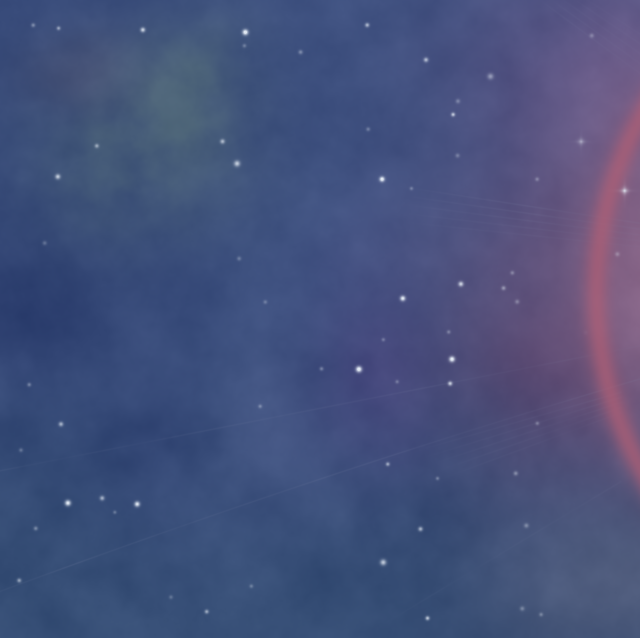
A WebGL 2 fragment shader for this background:

```glsl
#version 300 es
precision highp float;
// Blue and violet nebula with scattered stars, faint light trails and a red ring at the right.

uniform vec2 u_resolution;
out vec4 fragColor;

float hash(vec2 p) {
  return fract(sin(dot(p, vec2(127.1, 311.7))) * 43758.5453);
}

float noise(vec2 p) {
  vec2 cell = floor(p), f = fract(p);
  f = f * f * (3.0 - 2.0 * f);
  float low = mix(hash(cell), hash(cell + vec2(1, 0)), f.x);
  float high = mix(hash(cell + vec2(0, 1)), hash(cell + vec2(1, 1)), f.x);
  return mix(low, high, f.y);
}

float fbm(vec2 p) {
  float sum = 0.0, amplitude = 0.5;
  for (int i = 0; i < 5; i++) {
    sum += amplitude * noise(p);
    p = mat2(1.6, 1.2, -1.2, 1.6) * p + 3.7;
    amplitude *= 0.5;
  }
  return sum;
}

// Soft elliptical cloud, one at its centre
float glow(vec2 p, vec2 center, vec2 radius) {
  vec2 d = (p - center) / radius;
  return exp(-dot(d, d));
}

// Soft thin stroke from a signed distance
float stroke(float d, float width) {
  return exp(-d * d / (width * width));
}

float segment(vec2 p, vec2 a, vec2 b, float width) {
  vec2 ab = b - a;
  float t = clamp(dot(p - a, ab) / dot(ab, ab), 0.0, 1.0);
  return stroke(length(p - a - ab * t), width) * smoothstep(0.0, 0.3, t);
}

// Fan of fine lines; each next line is shifted at both ends
float bundle(vec2 p, vec2 a, vec2 b, vec2 stepA, vec2 stepB, float width) {
  float sum = 0.0;
  for (int i = 0; i < 5; i++) {
    float k = float(i);
    sum += segment(p, a + stepA * k, b + stepB * k, width) * (1.0 - 0.12 * k);
  }
  return sum;
}

// One jittered star in some cells of a square grid
float stars(vec2 p, float cells, float chance, float radius, float seed) {
  vec2 cell = floor(p * cells);
  vec2 jitter = vec2(hash(cell + seed), hash(cell + seed + 17.3));
  vec2 d = (fract(p * cells) - mix(vec2(0.15), vec2(0.85), jitter)) / cells;
  float size = radius * mix(0.85, 1.1, hash(cell + seed + 31.9));
  float present = step(hash(cell + seed + 53.1), chance);
  float light = mix(0.75, 1.3, hash(cell + seed + 71.7));
  return present * light * exp(-dot(d, d) / (size * size));
}

float sparkle(vec2 p, vec2 center, float size) {
  vec2 d = abs(p - center) / size;
  float rays = exp(-d.x * 3.0 - d.y * d.y * 60.0) + exp(-d.y * 3.0 - d.x * d.x * 60.0);
  return 0.25 * rays + 0.35 * exp(-dot(d, d) * 14.0);
}

vec3 nebula(vec2 p) {
  float broad = fbm(p * 3.0 + 4.0);
  float fine = fbm(p * 10.0 + 11.0);
  float grain = fbm(p * 30.0 + 29.0);
  vec2 q = p + 0.10 * (vec2(broad, fbm(p * 4.0 + 19.0)) - 0.48);
  vec3 color = mix(vec3(0.215, 0.31, 0.465), vec3(0.23, 0.305, 0.49), smoothstep(0.0, 0.6, q.y));
  color = mix(color, vec3(0.16, 0.23, 0.42), 0.75 * glow(q, vec2(0.02, 0.52), vec2(0.15, 0.12)));
  color = mix(color, vec3(0.19, 0.26, 0.45), 0.5 * glow(q, vec2(0.25, 0.32), vec2(0.13, 0.14)));
  color = mix(color, vec3(0.27, 0.34, 0.52), 0.7 * glow(q, vec2(0.43, 0.33), vec2(0.08, 0.14)));
  float green = glow(q, vec2(0.21, 0.77), vec2(0.16, 0.13)) + 0.5 * glow(q, vec2(0.31, 0.88), vec2(0.10, 0.10));
  color = mix(color, vec3(0.31, 0.405, 0.47), min(green * (0.1 + 1.4 * fine), 0.9));
  color = mix(color, vec3(0.30, 0.33, 0.46), 0.6 * glow(q, vec2(0.11, 0.89), vec2(0.09, 0.06)));
  color = mix(color, vec3(0.28, 0.28, 0.50), 0.75 * glow(q, vec2(0.59, 0.43), vec2(0.10, 0.16)));
  color = mix(color, vec3(0.39, 0.34, 0.53), 0.85 * glow(q, vec2(1.0, 0.86), vec2(0.26, 0.28)));
  color = mix(color, vec3(0.36, 0.29, 0.45), 0.9 * glow(q, vec2(0.86, 0.45), vec2(0.18, 0.24)));
  color = mix(color, vec3(0.55, 0.40, 0.53), 0.9 * glow(q, vec2(1.03, 0.56), vec2(0.14, 0.29)));
  color = mix(color, vec3(0.33, 0.37, 0.49), 0.75 * glow(q, vec2(0.98, 0.06), vec2(0.22, 0.14)));
  return color + 0.04 * (broad - 0.48) + 0.08 * (fine - 0.48) + 0.035 * (grain - 0.48);
}

float trails(vec2 p, float width) {
  float upperArc = p.y - (0.262 + 0.196 * p.x);
  float lowerArc = p.y - (0.073 + 0.371 * p.x - 0.038 * p.x * p.x);
  float sum = 0.7 * stroke(upperArc, width) + stroke(lowerArc, width);
  sum += 0.4 * segment(p, vec2(0.58, 0.01), vec2(0.97, 0.245), width);
  sum += 0.9 * bundle(p, vec2(0.61, 0.71), vec2(1.02, 0.647), vec2(0, -0.014), vec2(0, -0.009), width);
  sum += 0.8 * bundle(p, vec2(0.64, 0.29), vec2(0.97, 0.385), vec2(0.01, -0.011), vec2(0, -0.008), width);
  sum += 0.5 * bundle(p, vec2(0.83, 1.01), vec2(1.02, 0.87), vec2(0.018, 0), vec2(0, 0.016), width);
  return sum * mix(0.3, 1.2, noise(p * 18.0));
}

void main() {
  vec2 p = gl_FragCoord.xy / u_resolution;
  float pixel = 1.0 / u_resolution.y;
  vec3 color = nebula(p);
  color = mix(color, vec3(0.50, 0.53, 0.66), min(0.12 * trails(p, max(0.0015, 0.7 * pixel)), 0.3));

  // Red ring with a soft halo
  float ring = length(p - vec2(1.512, 0.541)) - 0.58;
  color = mix(color, vec3(0.56, 0.37, 0.49), 0.16 * stroke(ring, 0.042));
  color = mix(color, vec3(0.68, 0.37, 0.46), 0.72 * stroke(ring, 0.0185));

  // Bright stars thin out toward the ring
  float light = stars(p, 6.0, 0.42, 0.0045, 2.0) * smoothstep(0.80, 0.74, p.x);
  light += 0.65 * stars(p, 8.0, 0.38, 0.0034, 9.0) * smoothstep(0.95, 0.7, p.x);
  light += 0.3 * stars(p, 9.0, 0.3, 0.0032, 23.0);
  light += 0.6 * sparkle(p, vec2(0.908, 0.778), 0.02) + sparkle(p, vec2(0.976, 0.701), 0.02);
  color = mix(color, vec3(0.88, 0.91, 0.95), min(light, 1.0));
  fragColor = vec4(color, 1.0);
}
```
